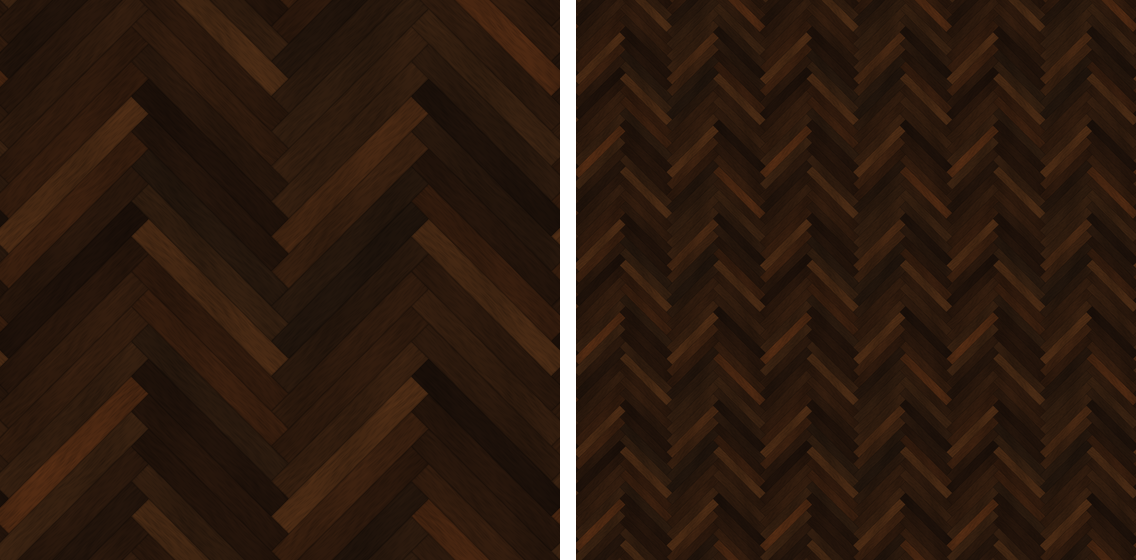
Left, the tile; right, the same tile 3 across and 3 down.
Write a WebGL 1 fragment shader that draws this texture.

```glsl
precision highp float;
// Dark stained herringbone parquet: diagonal planks, eight widths long, with fine wood grain.
uniform vec2 u_resolution;

#define UNITS 32.0      // half diagonals of a plank width across the canvas
#define PLANK 8.0       // plank length in widths
#define SEAM 0.05       // seam width in plank widths
#define SEAM_DARK 0.30  // how far seams darken
#define VARIATION 0.18  // tone change between repeats
#define GRAIN 0.055     // strength of the growth lines
#define PORES 0.13      // strength of the short dark pores
#define CLOUD 0.07      // broad shading inside a plank
#define SAMPLES 3       // antialiasing samples per axis

const vec3 DARK = vec3(0.098, 0.060, 0.036);
const vec3 LIGHT = vec3(0.285, 0.158, 0.072);

float hash(vec2 p) {
  return fract(sin(dot(p, vec2(12.99, 78.23))) * 4375.85);
}

vec2 hash2(vec2 p) {
  return vec2(hash(p), hash(p + 37.7));
}

// Distance to the nearest feature point of a jittered grid.
float cellular(vec2 p) {
  vec2 cell = floor(p);
  float nearest = 2.0;
  for (int y = -1; y <= 1; y++) {
    for (int x = -1; x <= 1; x++) {
      vec2 c = cell + vec2(float(x), float(y));
      nearest = min(nearest, length(c + hash2(c) - p));
    }
  }
  return nearest;
}

// Picks one of eight tones, four in each vector.
float pick(float index, vec4 low, vec4 high) {
  vec4 slots = vec4(0.0, 1.0, 2.0, 3.0);
  return dot(low, vec4(equal(vec4(index), slots)))
       + dot(high, vec4(equal(vec4(index), slots + 4.0)));
}

// Stain tone of a plank lane: rising planks and falling planks differ.
float stainTone(float lane, bool rising) {
  float index = mod(lane, PLANK);
  return rising
    ? pick(index, vec4(0.60, 0.88, 0.48, 0.45), vec4(0.36, 0.30, 0.10, 0.26))
    : pick(index, vec4(0.20, 0.08, 0.32, 0.50), vec4(0.40, 0.96, 0.42, 0.22));
}

// Brightness factor of the wood; p runs along and across one plank.
float woodGrain(vec2 p, vec2 seed) {
  vec2 phase = seed * 6.283;
  float warp = sin(p.x * 0.9 + phase.x) + 0.5 * sin(p.x * 2.3 + p.y * 3.0 + phase.y);
  float lines = sin(p.y * 19.0 + warp * 2.6 + phase.y)
              + 0.7 * sin(p.y * 43.0 - warp * 3.7 + p.x * 0.8 + phase.x)
              + 0.5 * sin(p.y * 71.0 + warp * 2.1 - p.x * 1.7);
  lines *= 0.6 + 0.4 * sin(p.x * 1.7 + p.y * 4.0 + phase.x);
  float cloud = sin(p.x * 0.7 + phase.y) + 0.6 * sin(p.x * 1.6 - p.y * 2.8 + phase.x);
  vec2 poreSpace = vec2(p.x * 1.6, p.y * 13.0 + warp * 0.7) + seed * 50.0;
  float pore = 1.0 - smoothstep(0.05, 0.55, cellular(poreSpace));
  return 1.0 + GRAIN * lines + CLOUD * cloud - PORES * (pore - 0.3);
}

vec3 parquet(vec2 uv) {
  // Turn by 45 degrees, so that one unit is one plank width.
  vec2 q = uv * UNITS + vec2(-0.5, 0.5);
  vec2 g = vec2(q.y + q.x, q.y - q.x) * 0.5;
  vec2 cell = floor(g);
  vec2 f = g - cell;

  // Find the plank and the place on it.
  float diagonal = cell.x - cell.y;
  float band = floor(diagonal / (2.0 * PLANK));
  float offset = diagonal - band * 2.0 * PLANK;
  bool rising = offset < PLANK;
  float lane = rising ? cell.y : cell.x;
  vec2 p = rising ? vec2(offset + f.x, f.y)
                  : vec2(2.0 * PLANK - 1.0 - offset + f.y, f.x);

  // Wrapped identity, so that opposite edges share their planks.
  vec2 id = vec2(mod(lane, 2.0 * PLANK), mod(band, 2.0) + (rising ? 0.0 : 5.0));
  vec2 seed = hash2(id + 1.3);

  // Stain, with a slight shift between grey and red.
  float tone = stainTone(lane, rising) + VARIATION * (seed.x - 0.5);
  vec3 color = mix(DARK, LIGHT, clamp(tone, 0.0, 1.0));
  color *= mix(vec3(0.97, 1.04, 1.10), vec3(1.04, 0.97, 0.92), seed.y);
  color *= woodGrain(p, seed);

  // Seams on all four sides.
  vec2 side = min(p, vec2(PLANK, 1.0) - p);
  float seam = 1.0 - smoothstep(0.0, SEAM, min(side.x, side.y));
  return color * (1.0 - SEAM_DARK * seam);
}

void main() {
  vec3 sum = vec3(0.0);
  float n = float(SAMPLES);
  for (int y = 0; y < SAMPLES; y++) {
    for (int x = 0; x < SAMPLES; x++) {
      vec2 shift = (vec2(float(x), float(y)) + 0.5) / n - 0.5;
      sum += parquet((gl_FragCoord.xy + shift) / u_resolution);
    }
  }
  gl_FragColor = vec4(sum / (n * n), 1.0);
}
```
